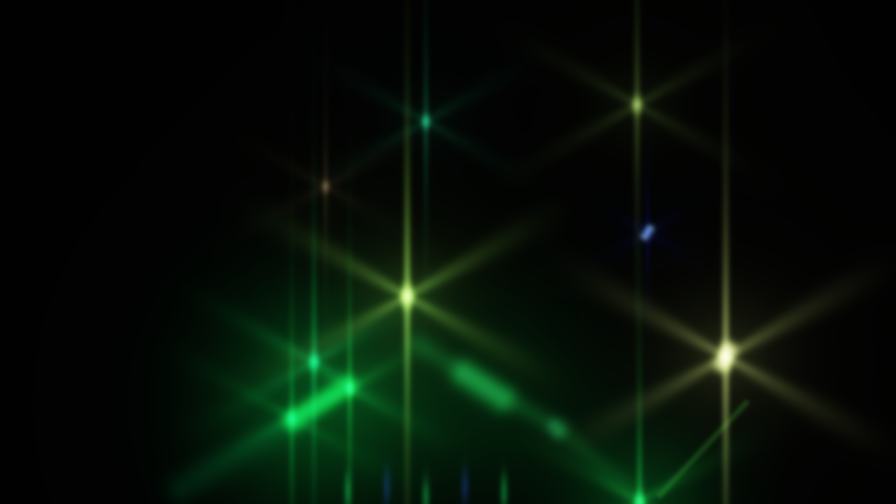
Give the GLSL for this background, as a Shadertoy shader.

```glsl
#define RAY_TILT 0.515
#define RAY_WIDTH 0.0085
#define RAY_SPREAD 0.075
#define RAY_GAIN 0.42
#define SPIKE_WIDTH 0.0075
#define SPIKE_GAIN 0.75
#define HALO_GAIN 0.24
#define CORE_GAIN 2.2
#define BASE_COLOUR vec3(0.004, 0.005, 0.004)

const int STARS = 10;
const int STREAKS = 9;
const int GLINTS = 5;

// Stars: centre, reach, power
const vec4 starShape[STARS] = vec4[](
    vec4(0.808, 0.412, 0.140, 1.00), vec4(1.440, 0.292, 0.150, 1.00),
    vec4(1.264, 0.792, 0.125, 0.36), vec4(0.845, 0.759, 0.105, 0.32),
    vec4(0.646, 0.630, 0.095, 0.18), vec4(0.623, 0.282, 0.120, 0.50),
    vec4(0.694, 0.229, 0.095, 0.50), vec4(0.579, 0.171, 0.110, 0.40),
    vec4(1.269, 0.004, 0.120, 0.60), vec4(1.285, 0.539, 0.055, 0.22));
const vec3 starColour[STARS] = vec3[](
    vec3(0.52, 0.85, 0.26), vec3(0.67, 0.76, 0.36),
    vec3(0.50, 0.70, 0.27), vec3(0.08, 0.65, 0.40),
    vec3(0.55, 0.45, 0.27), vec3(0.03, 0.80, 0.30),
    vec3(0.06, 0.85, 0.20), vec3(0.03, 0.80, 0.22),
    vec3(0.06, 0.80, 0.22), vec3(0.05, 0.07, 0.85));

// Streaks: both ends; then colour and radius
const vec4 streakEnds[STREAKS] = vec4[](
    vec4(0.582, 0.166, 0.688, 0.234), vec4(0.922, 0.258, 0.995, 0.210),
    vec4(0.825, 0.318, 1.110, 0.148), vec4(1.100, 0.154, 1.106, 0.146),
    vec4(1.310, 0.018, 1.480, 0.200), vec4(1.280, 0.532, 1.289, 0.545),
    vec4(1.432, 0.278, 1.447, 0.305), vec4(0.360, 0.030, 0.580, 0.160),
    vec4(1.110, 0.148, 1.260, 0.020));
const vec4 streakColour[STREAKS] = vec4[](
    vec4(0.03, 1.00, 0.20, 0.019), vec4(0.05, 0.46, 0.15, 0.026),
    vec4(0.02, 0.14, 0.05, 0.021), vec4(0.04, 0.20, 0.11, 0.016),
    vec4(0.05, 0.16, 0.04, 0.007), vec4(0.32, 0.48, 0.62, 0.009),
    vec4(0.90, 1.00, 0.50, 0.015), vec4(0.00, 0.08, 0.04, 0.030),
    vec4(0.01, 0.10, 0.03, 0.020));

// Wide glows: centre, radius, strength
const vec4 glowShape[3] = vec4[](
    vec4(0.640, 0.200, 0.210, 0.26), vec4(0.980, 0.210, 0.200, 0.11),
    vec4(1.270, 0.000, 0.150, 0.16));

float bell(float x) {
    return exp(-x * x);
}

float segmentDistance(vec2 p, vec2 a, vec2 b) {
    vec2 pa = p - a, ba = b - a;
    return length(pa - ba * clamp(dot(pa, ba) / dot(ba, ba), 0.0, 1.0));
}

// Soft ray through the centre that widens and fades outward
float ray(vec2 d, vec2 direction, float reach) {
    float along = abs(dot(d, direction));
    float across = d.x * direction.y - d.y * direction.x;
    float fade = exp(-along / reach) * (1.0 - smoothstep(1.5, 3.2, along / reach));
    return bell(across / (RAY_WIDTH + RAY_SPREAD * along)) * fade;
}

// Six-pointed star with core, vertical spike and halo
float star(vec2 d, float reach, float power) {
    vec2 tilt = vec2(cos(RAY_TILT), sin(RAY_TILT));
    float diagonals = ray(d, tilt, reach) + ray(d, vec2(-tilt.x, tilt.y), reach);
    float spike = bell(d.x / (SPIKE_WIDTH * (0.6 + 3.0 * reach)))
                * exp(-abs(d.y) / (reach * 1.25));
    float core = bell(length(d * vec2(1.4, 0.8)) / (reach * 0.11));
    float halo = exp(-length(d) / (reach * 0.5));
    return power * (RAY_GAIN * diagonals + SPIKE_GAIN * spike
                  + CORE_GAIN * core + HALO_GAIN * halo);
}

void mainImage(out vec4 fragColor, in vec2 fragCoord) {
    vec2 p = fragCoord / iResolution.y;
    p.x += 0.5 * (16.0 / 9.0 - iResolution.x / iResolution.y);
    vec3 light = BASE_COLOUR;

    // Wide green glows
    for (int i = 0; i < 3; i++) {
        vec4 g = glowShape[i];
        light += vec3(0.02, 0.75, 0.22) * g.w * bell(length(p - g.xy) / g.z);
    }

    // Stars
    for (int i = 0; i < STARS; i++) {
        vec4 s = starShape[i];
        light += starColour[i] * star(p - s.xy, s.z, s.w);
    }

    // Slanted streaks
    for (int i = 0; i < STREAKS; i++) {
        vec4 e = streakEnds[i], c = streakColour[i];
        light += c.rgb * bell(segmentDistance(p, e.xy, e.zw) / c.a);
    }

    // Small upright glints along the lower edge
    for (int i = 0; i < GLINTS; i++) {
        float k = float(i);
        vec2 centre = vec2(0.69 + 0.0775 * k, 0.025 + 0.012 * sin(2.4 * k));
        vec3 tint = mix(vec3(0.03, 0.30, 0.11), vec3(0.03, 0.07, 0.22), mod(k, 2.0));
        light += tint * bell(length((p - centre) / vec2(0.008, 0.035)));
    }

    // Soft shoulder keeps bright cores smooth
    fragColor = vec4(1.0 - exp(-1.15 * light), 1.0);
}
```
